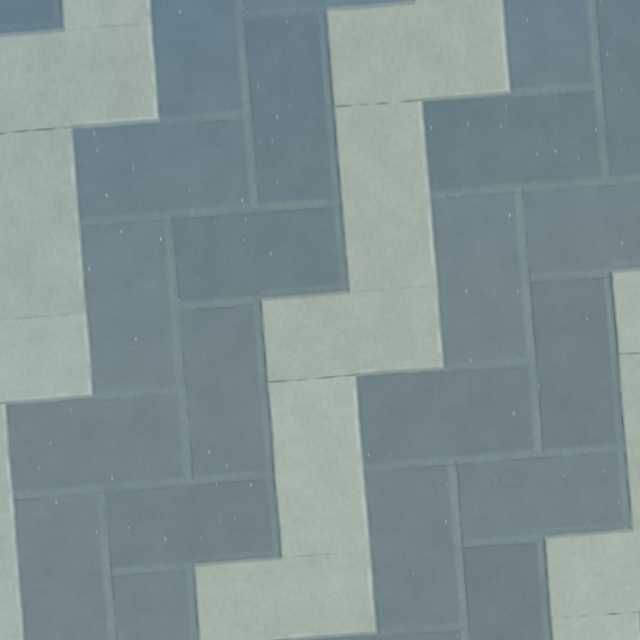
Give the GLSL for this texture, as a WebGL 2 fragment shader.

```glsl
#version 300 es
precision highp float;
// Herringbone paving of slate bricks crossed by zigzag bands of pale bricks.

#define UNIT 0.1374                 // short side of a brick, canvas units
#define TILT 0.079                  // rotation of the paving, radians
#define ANCHOR vec2(0.546, 0.457)   // grid point (1, 0), measured from top left
#define JOINT 0.048                 // half width of a joint, brick units
#define SOFT 0.02                   // softness of brick edges, brick units
#define WOBBLE 0.012                // unevenness of brick edges
#define SLATE vec3(0.440, 0.512, 0.528)
#define SLATE_BLUE vec3(0.405, 0.492, 0.542)
#define PALE vec3(0.641, 0.690, 0.648)
#define MORTAR vec3(0.492, 0.567, 0.562)
#define CRACK vec3(0.355, 0.415, 0.415)
#define RIM vec3(0.700, 0.765, 0.765)

uniform vec2 u_resolution;
out vec4 fragColor;

struct Brick { vec2 origin; vec2 size; bool pale; };

float hash(vec2 p) {
  vec3 q = fract(p.xyx * vec3(0.1031, 0.1030, 0.0973));
  q += dot(q, q.yzx + 33.33);
  return fract((q.x + q.y) * q.z);
}

float cornerSlope(vec2 cell, vec2 offset) {
  float angle = 6.2832 * hash(cell);
  return dot(vec2(cos(angle), sin(angle)), offset);
}

float gradientNoise(vec2 p) {
  vec2 i = floor(p), f = fract(p);
  vec2 w = f * f * f * (f * (f * 6.0 - 15.0) + 10.0);
  vec2 e = vec2(1.0, 0.0);
  float low = mix(cornerSlope(i, f), cornerSlope(i + e, f - e), w.x);
  float high = mix(cornerSlope(i + e.yx, f - e.yx), cornerSlope(i + 1.0, f - 1.0), w.x);
  return mix(low, high, w.y);
}

// Diagonal index modulo 4 gives the brick; every third pair is pale.
Brick brickAt(vec2 g) {
  vec2 cell = floor(g);
  float s = mod(cell.x - cell.y, 4.0);
  bool lying = s < 1.5;
  vec2 origin = cell - (lying ? vec2(s, 0.0) : vec2(0.0, 3.0 - s));
  float row = origin.y - (lying ? 0.0 : 1.0);
  return Brick(origin, lying ? vec2(2.0, 1.0) : vec2(1.0, 2.0), mod(row + 0.5, 3.0) < 1.0);
}

// Canvas to brick grid, y downward; rows grow toward the top, one sits high.
vec2 toGrid(vec2 p) {
  float c = cos(TILT), s = sin(TILT);
  vec2 d = (p - ANCHOR) / UNIT;
  vec2 q = vec2(c * d.x - s * d.y, s * d.x + c * d.y);
  float raised = 0.07 * exp(-4.0 * (q.y - 1.0) * (q.y - 1.0));
  return vec2(1.0 + q.x, q.y * (0.975 + 0.0144 * q.y) + raised);
}

float line(float d, float center, float halfWidth) {
  return 1.0 - smoothstep(halfWidth * 0.3, halfWidth * 1.5, abs(d - center));
}

// Small bright specks, thinly scattered.
float flecks(vec2 g) {
  vec2 cell = floor(g * 5.0);
  vec2 center = 0.25 + 0.5 * vec2(hash(cell + 17.3), hash(cell + 41.7));
  float r = length((fract(g * 5.0) - center) * vec2(1.5, 0.8));
  return step(0.88, hash(cell + 5.1)) * (1.0 - smoothstep(0.02, 0.14, r)) * hash(cell + 63.0);
}

void main() {
  vec2 uv = gl_FragCoord.xy / u_resolution;
  vec2 p = vec2(uv.x, 1.0 - uv.y);
  vec2 g = toGrid(p);
  g += WOBBLE * vec2(gradientNoise(g * 1.7), gradientNoise(g * 1.7 + 31.0));
  g += 0.6 * WOBBLE * vec2(gradientNoise(g * 8.0), gradientNoise(g * 8.0 + 57.0));
  Brick brick = brickAt(g);
  bool lying = brick.size.x > 1.5;

  // Base tones: bluer toward the upper left, slightly different per brick.
  float blue = 1.0 - smoothstep(0.0, 0.7, p.y + 0.3 * p.x);
  vec3 slate = mix(SLATE, SLATE_BLUE, blue);
  vec3 pale = PALE + vec3(-0.022, 0.0, 0.018) * smoothstep(0.5, 0.0, p.x);
  float shade = 0.026 * (hash(brick.origin + 11.0) - 0.5);
  float mottle = gradientNoise(g * 2.5) + 0.6 * gradientNoise(g * 7.0);
  float grain = gradientNoise(g * vec2(22.0, 15.0));
  vec3 color = (brick.pale ? pale : slate) + shade;
  color += brick.pale ? 0.026 * mottle + 0.022 * grain : 0.018 * mottle + 0.011 * grain;
  if (!brick.pale) color += 0.16 * flecks(g);

  // Each side of the brick: joints, cracks and rims depend on the neighbor.
  float joint = 0.0, crack = 0.0, rim = 0.0, blend = 0.0;
  float patches = gradientNoise(g * 1.1 + 9.0) + 0.5 * gradientNoise(g * 4.0);
  float worn = clamp(0.78 + 0.9 * patches, 0.3, 1.0) * (1.0 - 0.25 * blue);
  float broken = smoothstep(-0.35, 0.25, gradientNoise(g * 5.0 + 23.0) + 0.5 * patches);
  vec2 halfSize = 0.5 * brick.size;
  vec2 local = g - brick.origin - halfSize;
  for (int i = 0; i < 4; i++) {
    float side = float(i & 1) * 2.0 - 1.0;
    bool upright = i < 2;
    vec2 normal = upright ? vec2(side, 0.0) : vec2(0.0, side);
    float d = dot(abs(normal), halfSize) - dot(normal, local);
    bool nextPale = brickAt(g + normal * (d + 0.05)).pale;
    float strength = worn * (upright ? 1.0 : 0.7);
    if (brick.pale != nextPale) {
      float soft = SOFT * (upright ? 1.0 : 2.0);
      blend = max(blend, 0.5 * (1.0 - smoothstep(0.0, soft, d)));
      if (brick.pale && side > 0.0) rim = max(rim, broken * strength * line(d, 0.03, 0.024));
      if (!brick.pale && side > 0.0) {
        joint = max(joint, 0.8 * strength * line(d, 0.075, 0.032));
        crack = max(crack, (upright ? 0.8 : 0.3) * broken * line(d, 0.016, 0.015));
      }
      if (!brick.pale && side < 0.0) crack = max(crack, 0.22 * broken * line(d, 0.025, 0.022));
    } else if (brick.pale) {
      // The joint below a standing pale brick is nearly closed.
      bool closed = lying == (side < 0.0);
      crack = max(crack, (closed ? 0.15 : 0.5) * broken * line(d, 0.0, 0.015));
    } else {
      joint = max(joint, strength * line(d, 0.0, JOINT));
      if (side < 0.0) crack = max(crack, 0.4 * broken * strength * line(d, JOINT + 0.012, 0.014));
    }
  }
  color = mix(color, mix(MORTAR, slate + 0.05, 0.5 * blue) + 0.03 * grain, joint);
  color = mix(color, RIM, 0.8 * rim);
  color = mix(color, CRACK, crack);
  color = mix(color, brick.pale ? slate : pale, blend);
  fragColor = vec4(color, 1.0);
}
```
